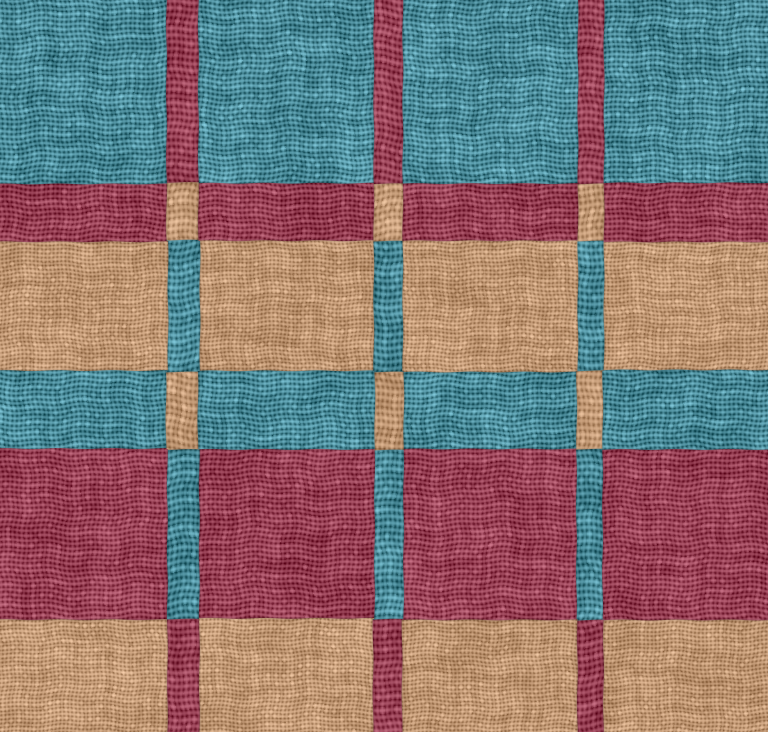
A Shadertoy shader for this pattern:

```glsl
// Coarse burlap patchwork: six wide bands in tan, raspberry and teal, crossed by three
// narrow strips whose colours change at each band. Every patch is a plain weave made of
// cosine ribs and gaps, worn by slubbed threads and soft cellular mottling.

const float TAU = 6.2831853;

float hash(vec2 p) {
    p = fract(p * vec2(0.1031, 0.1137));
    p += dot(p, p.yx + 33.33);
    return fract((p.x + p.y) * p.x * 7.31 + p.y * 5.17);
}

// Distance to the nearest scattered point
float cellular(vec2 p) {
    vec2 cell = floor(p);
    float nearest = 2.0;
    for (int y = -1; y <= 1; y++)
    for (int x = -1; x <= 1; x++) {
        vec2 c = cell + vec2(x, y);
        vec2 site = c + vec2(hash(c + 50.0), hash(c + 91.0));
        nearest = min(nearest, length(site - p));
    }
    return nearest;
}

// Dye: 0 tan, 1 raspberry, 2 teal; seed tells the patches apart
vec3 burlap(vec2 p, int dye, float seed, bool narrow, float mottle) {
    vec3 light = dye == 0 ? vec3(0.81, 0.65, 0.51)
               : dye == 1 ? vec3(0.65, 0.31, 0.39) : vec3(0.35, 0.61, 0.67);
    vec3 dark = dye == 0 ? vec3(0.67, 0.51, 0.37)
              : dye == 1 ? vec3(0.51, 0.17, 0.25) : vec3(0.20, 0.44, 0.49);
    vec2 count = narrow ? vec2(160.0, 108.0)
               : dye == 0 ? vec2(195.0, 180.0) : vec2(168.0, 146.0);

    // Threads wander a little and sit on whole numbers
    vec2 t = p * count + 0.35 * sin(p.yx * vec2(43.0, 37.0) + seed)
           + 0.2 * sin(p.yx * vec2(127.0, 109.0) + seed * 2.3);
    vec2 thread = floor(t + 0.5);
    vec2 rib = cos(TAU * t);
    float gap = (0.5 - 0.5 * rib.x) * (0.5 - 0.5 * rib.y);
    float over = cos(0.5 * TAU * t.x) * cos(0.5 * TAU * t.y);

    // Uneven thickness along each thread, and each knot
    float weft = hash(vec2(thread.y, seed));
    float warp = hash(vec2(thread.x, seed + 40.0));
    float slub = 0.22 * sin(t.x * 0.17 + TAU * weft) + 0.18 * sin(t.y * 0.13 + TAU * warp);
    float knot = hash(thread + seed * 7.0) - 0.5;

    float tone = 0.72 + (dye == 0 ? 0.26 : 0.36) * rib.y + 0.14 * rib.x
               - 0.85 * gap + 0.16 * over + slub + 0.5 * knot;
    vec2 pitch = count / iResolution.xy;
    tone = mix(tone, 0.52, smoothstep(0.45, 0.9, max(pitch.x, pitch.y)));
    tone += 0.35 * (0.5 - mottle) + 0.12 * (hash(vec2(seed, 3.0)) - 0.5);
    return mix(dark, light, tone);
}

// One column of bands, bottom to top, with slightly uneven seams
vec3 bands(vec2 p, float column, bool narrow, float mottle, float aa) {
    float seams[5] = float[5](0.1544, 0.3866, 0.4932, 0.6708, 0.75);
    int stripDyes[6] = int[6](1, 2, 0, 2, 0, 1);
    vec3 color = burlap(p, narrow ? 1 : 0, column, narrow, mottle);
    for (int i = 0; i < 5; i++) {
        float seam = seams[i] + 0.003 * (hash(vec2(column, float(i) + 20.0)) - 0.5)
                   + 0.0006 * sin(p.x * 90.0 + column);
        int dye = narrow ? stripDyes[i + 1] : (i + 1) % 3;
        vec3 next = burlap(p, dye, column + 9.0 * float(i + 1), narrow, mottle);
        color = mix(color, next, smoothstep(-aa, aa, p.y - seam));
        color *= 1.0 - 0.12 * exp(-pow((p.y - seam) / 0.0018, 2.0));
    }
    return color;
}

void mainImage(out vec4 fragColor, in vec2 fragCoord) {
    vec2 p = fragCoord / iResolution.xy;
    vec2 aa = 0.7 / iResolution.xy;
    float mottle = 0.6 * cellular(p * 13.0) + 0.4 * cellular(p * vec2(31.0, 47.0) + 7.0);

    // Find the strip near this point and the ground column beside it
    vec3 centres = vec3(0.2383, 0.5059, 0.7682);
    float column = dot(step(centres, vec3(p.x)), vec3(1.0));
    int strip = p.x < 0.37 ? 0 : p.x < 0.64 ? 1 : 2;
    float row = dot(step(vec4(0.1544, 0.3866, 0.4932, 0.6708), vec4(p.y)), vec4(1.0));

    // Strip edges shift slightly from band to band
    float shift = 0.003 * (hash(vec2(row, float(strip) + 5.0)) - 0.5)
                + 0.0006 * sin(p.y * 70.0 + float(strip));
    float edge = abs(p.x - centres[strip] - shift) - (0.0208 - 0.0019 * float(strip));

    vec3 ground = bands(p, column + 1.0, false, mottle, aa.y);
    vec3 ribbon = bands(p, float(strip) + 61.0, true, mottle, aa.y);
    vec3 color = mix(ribbon, ground, smoothstep(-aa.x, aa.x, edge));
    color *= 1.0 - 0.14 * exp(-pow(edge / 0.0016, 2.0));
    fragColor = vec4(clamp(color, 0.0, 1.0), 1.0);
}
```
